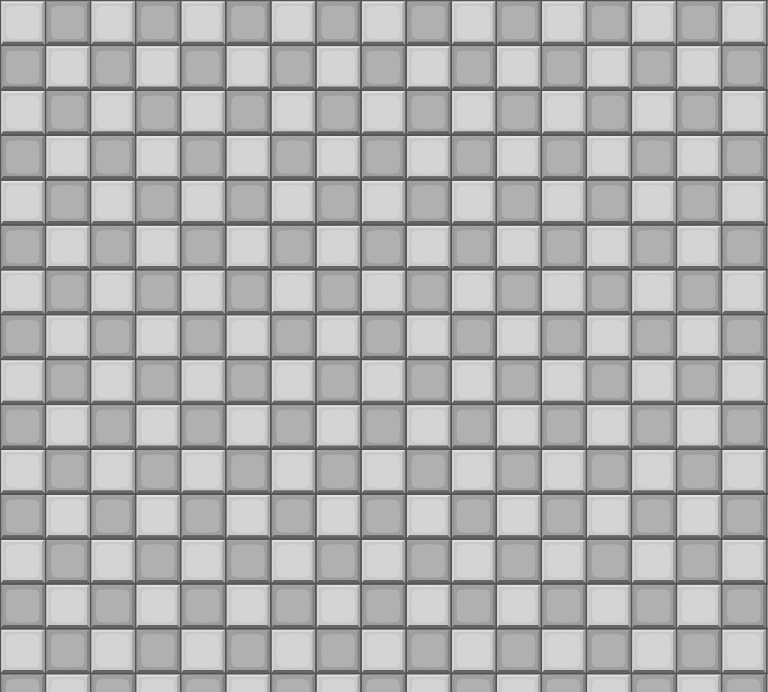
Write a WebGL 2 fragment shader that draws this pattern.

```glsl
#version 300 es
precision highp float;

uniform vec2 u_resolution;
out vec4 fragColor;

const vec2 TILE_COUNT = vec2(17.04, 15.42);  // repeats across and down
const vec2 GRID_OFFSET = vec2(0.01, 0.012);
const float GROUT_HALF_WIDTH = 0.018;
const float GROUT_GREY = 0.33;

// Bevel widths and greys are ordered left, right, bottom, top
const vec4 BEVEL_WIDTH = vec4(0.062, 0.078, 0.085, 0.062);
const vec4 LIGHT_BEVEL = vec4(0.83, 0.65, 0.40, 0.88);
const vec4 DARK_BEVEL = vec4(0.60, 0.51, 0.38, 0.64);

// Ring grey, then centre grey
const vec2 LIGHT_FACE = vec2(0.79, 0.83);
const vec2 DARK_FACE = vec2(0.62, 0.69);

// Coverage of the inside of an edge, softened over one pixel
float coverage(float dist, float pixel) {
    return 1.0 - smoothstep(-0.5 * pixel, 0.5 * pixel, dist);
}

float roundedBox(vec2 p, vec2 halfSize, float radius) {
    vec2 q = abs(p) - halfSize + radius;
    return length(max(q, 0.0)) + min(max(q.x, q.y), 0.0) - radius;
}

// Rounded square whose sides bow outward
float pillow(vec2 p, float halfSize, float radius, float bow) {
    return roundedBox(abs(p) + bow * p.yx * p.yx, vec2(halfSize), radius);
}

// Four mitred bevels around the face
float bevelGrey(vec4 edges, vec4 widths, vec4 greys, float pixel) {
    vec4 depth = edges / widths;
    float sideGrey = depth.x < depth.y ? greys.x : greys.y;
    float capGrey = depth.z < depth.w ? greys.z : greys.w;
    float sideDepth = min(depth.x, depth.y);
    float capDepth = min(depth.z, depth.w);
    float softness = pixel / widths.x;
    return mix(capGrey, sideGrey, coverage(sideDepth - capDepth, softness));
}

// One tile; local runs from 0 to 1 with y upward
float tileGrey(vec2 local, vec4 bevel, vec2 face, float pixel) {
    vec4 edges = vec4(local.x, 1.0 - local.x, local.y, 1.0 - local.y);
    float grey = bevelGrey(edges, BEVEL_WIDTH, bevel, pixel);

    // Flat ring inside the bevels
    vec2 low = BEVEL_WIDTH.xz;
    vec2 high = 1.0 - BEVEL_WIDTH.yw;
    vec2 middle = 0.5 * (low + high);
    float ring = roundedBox(local - middle, 0.5 * (high - low), 0.025);
    grey = mix(grey, face.x, coverage(ring, pixel));

    // Raised centre
    float centre = pillow(local - middle, 0.372, 0.07, 0.16);
    grey = mix(grey, face.y, coverage(centre, pixel));

    // Grout shared with the neighbours
    vec2 nearest = min(local, 1.0 - local);
    float grout = min(nearest.x, nearest.y) - GROUT_HALF_WIDTH;
    return mix(grey, GROUT_GREY, coverage(grout, pixel));
}

void main() {
    vec2 uv = gl_FragCoord.xy / u_resolution;
    vec2 grid = vec2(uv.x, 1.0 - uv.y) * TILE_COUNT - GRID_OFFSET;
    vec2 cell = floor(grid);
    vec2 local = vec2(fract(grid.x), 1.0 - fract(grid.y));
    vec2 pixelSize = TILE_COUNT / u_resolution;
    float pixel = max(pixelSize.x, pixelSize.y);

    // Checkerboard of light and dark tiles
    float isDark = mod(cell.x + cell.y, 2.0);
    vec4 bevel = mix(LIGHT_BEVEL, DARK_BEVEL, isDark);
    vec2 face = mix(LIGHT_FACE, DARK_FACE, isDark);

    fragColor = vec4(vec3(tileGrey(local, bevel, face, pixel)), 1.0);
}
```
